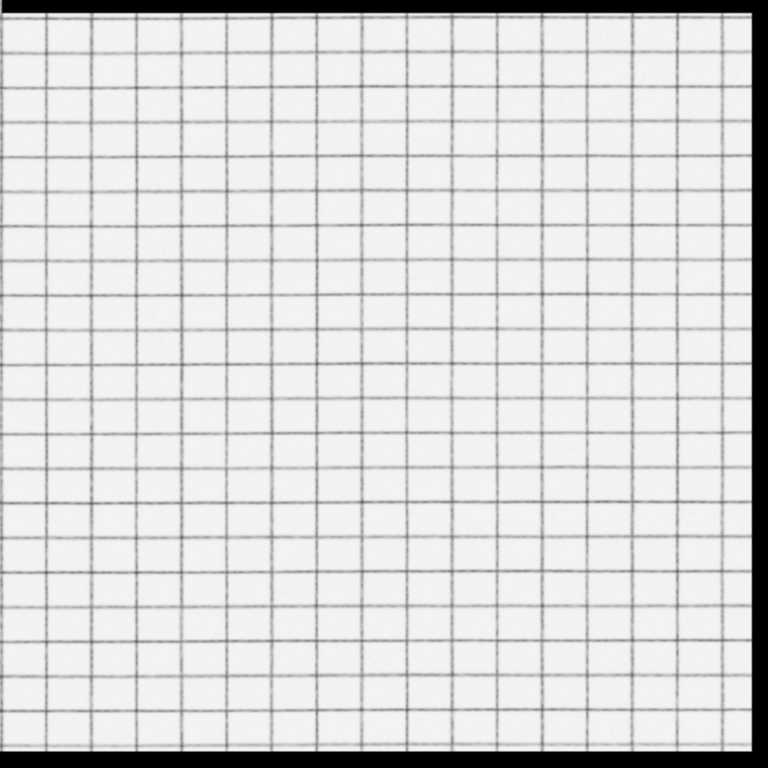
This pattern is drawn by a WebGL 1 fragment shader. Its source:

```glsl
precision highp float;
// Scanned sheet of ruled grid paper with grainy grey lines on a black backing.

uniform vec2 u_resolution;

const vec2 GRID_STEP = vec2(0.05868, 0.04508);
const vec2 GRID_START = vec2(0.0018, 0.0299);
const vec2 SHEET_MIN = vec2(-0.02, 0.0215);
const vec2 SHEET_MAX = vec2(0.9790, 0.9830);
const float LINE_SIGMA = 0.0017;
const float EDGE_BLUR = 0.0016;
const float PAPER_GREY = 0.951;

float hash(vec2 p) {
  return fract(sin(dot(p, vec2(127.1, 311.7))) * 43758.5453);
}

// Distance to the nearest jittered point, one point per cell.
float cellular(vec2 p) {
  vec2 cell = floor(p);
  float nearest = 2.0;
  for (int j = -1; j <= 1; j++) {
    for (int i = -1; i <= 1; i++) {
      vec2 c = cell + vec2(float(i), float(j));
      vec2 point = c + vec2(hash(c), hash(c + 57.3));
      nearest = min(nearest, distance(p, point));
    }
  }
  return nearest;
}

// Slow drift along a line, roughly -1 to 1.
float layeredSines(float t, float phase) {
  return 0.5 * sin(t * 9.0 + phase) + 0.3 * sin(t * 23.0 + phase * 2.3)
       + 0.2 * sin(t * 61.0 + phase * 4.1);
}

// Soft line profile; sigma never falls below half a pixel.
float softLine(float d, float sigma, float pixel) {
  float s = max(sigma, 0.5 * pixel);
  return exp(-0.5 * d * d / (s * s));
}

// Ink of evenly spaced lines: across picks the line, along runs down it.
float ruledLines(float across, float along, float start, float spacing,
                 float seed, float oddGain, float grain, float pixel) {
  float index = floor((across - start) / spacing + 0.5);
  float phase = 6.2832 * hash(vec2(index, seed));
  float drift = layeredSines(along, phase);
  float d = across - start - index * spacing - 0.00035 * drift;
  float odd = mod(index, 2.0);
  float sigma = LINE_SIGMA * mix(1.08, 0.92, odd);
  float strength = 0.25 + oddGain * (odd - 0.5) + 0.03 * drift;
  strength += 0.05 * (hash(vec2(index, seed + 9.0)) - 0.5);
  return strength * grain * softLine(d, sigma, pixel);
}

// Coverage of an axis-aligned box with blurred edges.
float softBox(vec2 p, vec2 lo, vec2 hi, float blur) {
  vec2 inside = smoothstep(-blur, blur, p - lo)
              * smoothstep(-blur, blur, hi - p);
  return inside.x * inside.y;
}

void main() {
  vec2 uv = gl_FragCoord.xy / u_resolution;
  float pixel = 1.0 / min(u_resolution.x, u_resolution.y);
  float blur = max(EDGE_BLUR, 0.7 * pixel);

  // Horizontal rules sag slightly towards the left.
  float sag = 0.0018 * (smoothstep(0.1, 0.6, uv.x) - 0.5);
  float grainX = mix(1.45, 0.6, cellular(uv * vec2(110.0, 130.0)));
  float grainY = mix(1.35, 0.7, cellular(uv * vec2(100.0, 140.0) + 31.0));

  float columns = ruledLines(uv.x, uv.y, GRID_START.x, GRID_STEP.x,
                             3.0, 0.02, grainX, pixel);
  float rows = ruledLines(uv.y - sag, uv.x, GRID_START.y, GRID_STEP.y,
                          17.0, 0.08, grainY, pixel);

  // Paper tone with faint flecks.
  float fleck = 1.0 - smoothstep(0.05, 0.25, cellular(uv * 70.0 + 11.0));
  float paper = PAPER_GREY - 0.012 * fleck * hash(floor(uv * 35.0));
  float grey = paper - columns - rows * (1.0 - columns);

  // Sheet on the backing, with a pale sliver at the top left.
  float sheet = softBox(uv, SHEET_MIN, SHEET_MAX, blur);
  float sliver = softBox(uv, vec2(-0.02, 0.98), vec2(0.0025, 1.02), blur);
  gl_FragColor = vec4(vec3(grey * max(sheet, sliver)), 1.0);
}
```
